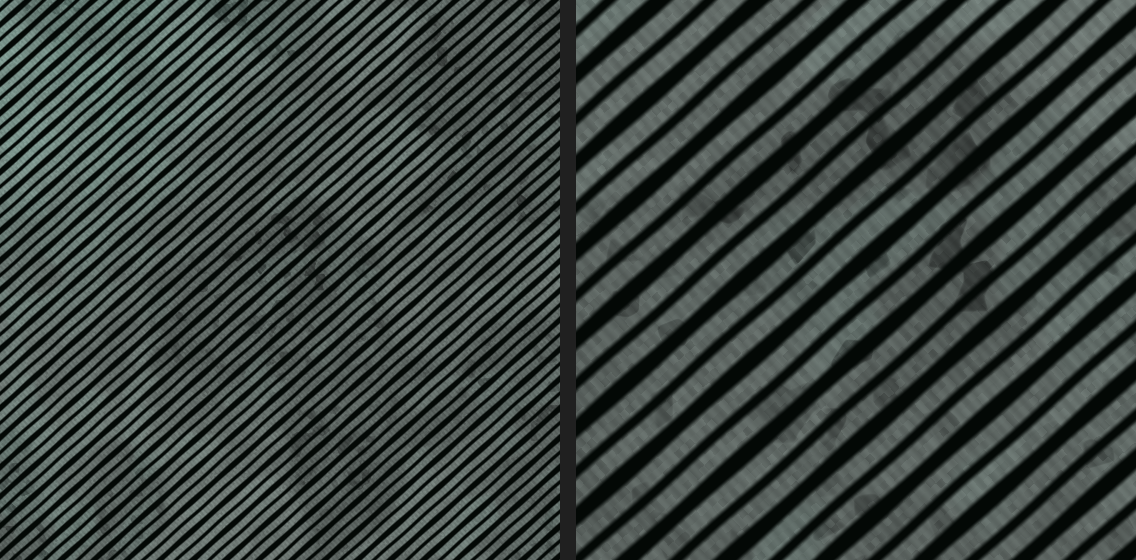
Left: the whole. Right: its middle third, enlarged.
Give the GLSL for this pattern, as a WebGL 1 fragment shader.

```glsl
precision highp float;
// Worn grey-green diagonal stripes in pairs on near-black, with cloudy patches and woven grain.

uniform vec2 u_resolution;

const vec2 PAIRS = vec2(17.0, 19.0);         // stripe pairs across and down
const float PHASE = 0.15;                    // shift of the pairs, in periods
const float STRIPE_WIDTH = 0.0118;           // canvas units
const float NARROW_GAP = 0.0060;             // dark line inside a pair
const float FEATHER = 0.0018;                // softness of stripe edges
const float PATCH_SCALE = 6.0;               // cells of wear per canvas
const float SCUFF_SCALE = 24.0;
const float WEAVE_COUNT = 144.0;             // ticks along a stripe per canvas
const float GRAIN_COUNT = 230.0;
const vec3 GROUND = vec3(0.010, 0.030, 0.020);
const vec3 STRIPE = vec3(0.390, 0.425, 0.410);
const vec3 TEAL_TINT = vec3(-0.035, 0.025, 0.012);

float hash(vec2 p) {
  return fract(sin(dot(p, vec2(127.1, 311.7))) * 43758.55);
}

// Cellular noise: shades of nearby cells blended by closeness, 0 to 1.
float cellShade(vec2 p, float sharpness) {
  vec2 cell = floor(p);
  float total = 0.0;
  float weights = 0.0;
  for (int j = -1; j <= 1; j++) {
    for (int i = -1; i <= 1; i++) {
      vec2 id = cell + vec2(float(i), float(j));
      vec2 site = id + vec2(hash(id), hash(id + 37.0));
      vec2 d = p - site;
      float w = exp(-sharpness * dot(d, d)) + 1e-6;
      total += w * hash(id + 71.0);
      weights += w;
    }
  }
  return total / weights;
}

// Slow layered sines, about -1 to 1.
float clouds(vec2 p) {
  float a = sin(p.x * 5.3 + 2.0 * sin(p.y * 3.1 + 0.6));
  float b = sin(p.y * 7.9 - p.x * 3.7 + 1.5 * sin(p.x * 6.1));
  return 0.5 * (a + b);
}

// Coverage of the two stripes in each pair; offset is in canvas units.
float stripePair(float offset, float feather) {
  float center = 0.5 * (STRIPE_WIDTH + NARROW_GAP);
  float edge = abs(abs(offset) - center) - 0.5 * STRIPE_WIDTH;
  return 1.0 - smoothstep(-feather, feather, edge);
}

void main() {
  vec2 uv = gl_FragCoord.xy / u_resolution;
  float pixel = 1.0 / min(u_resolution.x, u_resolution.y);

  // Axes across and along the stripes
  float frequency = length(PAIRS);
  vec2 normal = vec2(PAIRS.x, -PAIRS.y) / frequency;
  vec2 local = vec2(dot(uv, normal), dot(uv, vec2(-normal.y, normal.x)));
  float position = local.x * frequency + PHASE;
  float offset = (fract(position) - 0.5) / frequency;
  float stripeId = floor(position * 2.0);

  // Slightly uneven stripe edges
  offset += 0.0004 * sin(local.y * 61.0 + floor(position) * 2.4);
  float coverage = stripePair(offset, max(FEATHER, 0.8 * pixel));

  // Broad patches, short scuffs and a brighter upper left corner
  float cloud = clouds(uv);
  float patchShade = cellShade(local * PATCH_SCALE, 14.0) - 0.5;
  float scuff = cellShade(local * SCUFF_SCALE * vec2(1.0, 0.7), 9.0) - 0.5;
  float corner = 1.0 - smoothstep(0.05, 0.75, distance(uv, vec2(0.0, 1.0)));
  float shade = 1.0 + 0.22 * patchShade + 0.18 * scuff + 0.06 * cloud + 0.20 * corner;

  // Fine weave and grain along each stripe
  float weave = sin(local.y * WEAVE_COUNT * 6.2832 + stripeId * 2.1);
  float grain = hash(floor(local * GRAIN_COUNT)) - 0.5;
  float stripeTone = hash(vec2(stripeId, 5.0)) - 0.5;
  shade += 0.05 * weave + 0.14 * grain + 0.06 * stripeTone;

  // Sparse dark nicks
  float nick = cellShade(local * 60.0 + 13.0, 12.0);
  shade -= 0.28 * smoothstep(0.78, 0.95, nick) * smoothstep(-0.1, 0.4, -patchShade);

  float tint = clamp(0.9 * corner + 0.5 * scuff + 0.2 * cloud, 0.0, 1.0);
  vec3 stripeColor = STRIPE * shade + TEAL_TINT * tint;
  vec3 color = mix(GROUND, stripeColor, coverage);
  gl_FragColor = vec4(clamp(color, 0.0, 1.0), 1.0);
}
```
